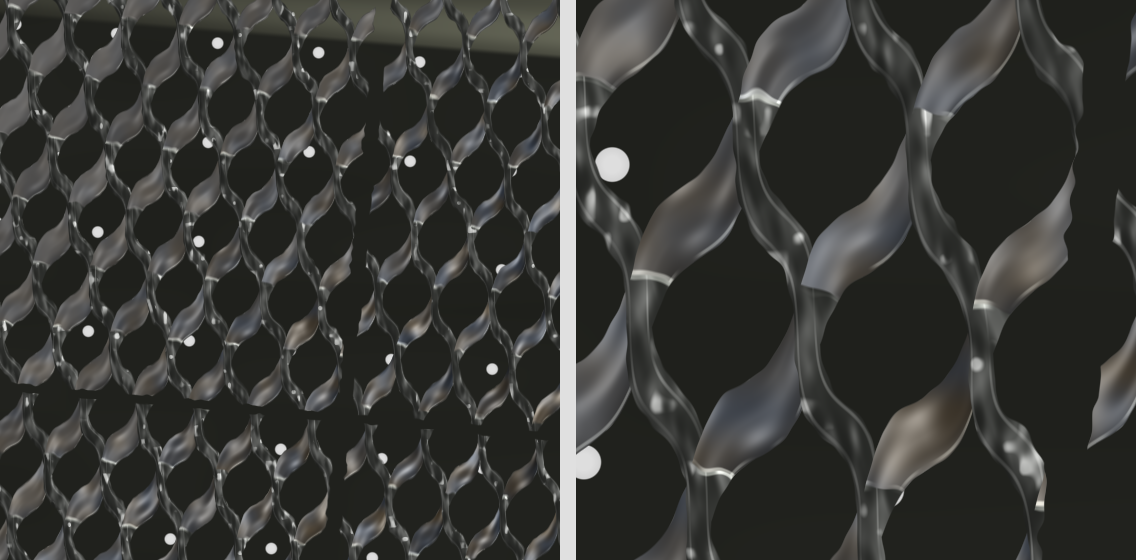
Left: the whole. Right: its middle third, enlarged.
Reproduce this texture procedurally as a Shadertoy shader.

```glsl
// Expanded metal mesh in four panels before a dark wall with a grid of pale dots.
// Two families of wavy strands cross on a skewed lattice: broad flat faces
// lean one way, thin chrome-like twists the other. Noise adds the reflections.

float hash(vec2 p) {
    vec3 q = fract(p.xyx * 0.1031);
    q += dot(q, q.yzx + 33.33);
    return fract((q.x + q.y) * q.z);
}

float noise(vec2 p) {
    vec2 i = floor(p), f = fract(p);
    f = f * f * (3.0 - 2.0 * f);
    return mix(mix(hash(i), hash(i + vec2(1, 0)), f.x),
               mix(hash(i + vec2(0, 1)), hash(i + vec2(1, 1)), f.x), f.y);
}

// Soft mask: 1 where dist is negative
float fill(float dist, float soft) {
    return 1.0 - smoothstep(-soft, soft, dist);
}

vec3 wall(vec2 p, float px) {
    vec3 col = vec3(0.125, 0.129, 0.113) + 0.012 * (noise(p * vec2(4, 9)) - 0.5);

    // Olive beam along the top, brighter to the right
    float beam = p.y - 0.024 - 0.078 * p.x;
    vec3 olive = vec3(0.33, 0.335, 0.285) * mix(0.6, 1.05, p.x);
    olive *= 0.82 + 0.3 * smoothstep(-0.1, -0.045, beam) * smoothstep(0.005, -0.035, beam);
    col = mix(col, olive, fill(beam, 0.004 + px));

    // Pale dots on a slightly turned square grid
    mat2 grid = mat2(0.1803, 0.0169, -0.0169, 0.1771);
    vec2 cell = fract(inverse(grid) * (p - vec2(0.569, 0.094)) + 0.5) - 0.5;
    float r = length(grid * cell);
    return mix(col, vec3(0.87) - 9.0 * max(r - 0.005, 0.0), fill(r - 0.0103, px));
}

void mainImage(out vec4 fragColor, in vec2 fragCoord) {
    vec2 p = fragCoord / iResolution.xy;
    p.y = 1.0 - p.y;
    float px = 1.0 / iResolution.y;
    float soft = 11.0 * px;
    vec3 col = wall(p, px);

    // Seams between panels; each panel is shifted a little
    float rough = noise(p * 95.0) - 0.5;
    float across = p.y - 0.690 - 0.091 * p.x;
    float down = p.x - 0.685 + 0.096 * p.y;
    float panel = fill(0.008 + 0.004 * rough - abs(across), px)
                * fill(0.013 + 0.006 * rough - abs(down), px);
    vec2 q = p;
    if (across > 0.0) q -= vec2(0.012, 0.004);
    else if (down > 0.0) q.y += 0.025;

    // Lattice coordinates: strands run along s = 0.5 and t = 0.5, modulo 1
    vec2 uv = inverse(mat2(0.1016, 0.0095, -0.0286, 0.2227)) * (q - vec2(0.514, 0.195));
    uv += 0.025 * (vec2(noise(p * 24.0), noise(p * 24.0 + 40.0)) - 0.5);
    float s = uv.x + uv.y, t = uv.x - uv.y;
    float waveS = s - 0.075 * sin(6.2832 * t);
    float waveT = t - 0.075 * sin(6.2832 * s);
    float b = fract(waveS) - 0.5;          // offset across a broad strand
    float d = fract(waveT) - 0.5;          // offset across a thin strand
    float along = fract(t + 0.5);          // 0 at the lower joint, 1 at the upper
    vec2 id = vec2(floor(waveS), floor(t + 0.5));
    float tone = hash(id + 50.0);

    // Broad strands narrow and taper toward the right and the bottom
    float wear = clamp(0.75 * p.x + 0.55 * p.y, 0.0, 1.0);
    float width = mix(0.205, 0.125, smoothstep(0.0, 0.95, p.x))
                * mix(1.0, 0.72 + 0.38 * sin(3.1416 * along), wear);
    float broad = fill(abs(b) - width - 0.018 * rough, soft);
    float thin = fill(abs(d) - mix(0.115, 0.085, p.x) - 0.035 * rough, soft);

    // Dark twisted metal with streaks and small glints
    float streak = noise(vec2(t * 16.0, s * 8.0) + 60.0);
    float glint = smoothstep(0.70, 0.92, noise(p * vec2(105, 80) + 9.0));
    vec3 chrome = vec3(0.15, 0.155, 0.145) + 0.27 * streak * streak;
    chrome += 0.42 * glint * smoothstep(0.3, 0.7, streak);
    chrome += 0.22 * fill(abs(abs(d) - 0.075) - 0.008, soft) * noise(p * 50.0);
    chrome *= 0.8 + 0.3 * smoothstep(-0.12, 0.1, d);
    col = mix(col, chrome, max(broad, thin) * panel);

    // Flat grey faces, shaded along their length, with cloudy reflections
    float lip = along - 0.7 * b - 0.14 - 0.04 * rough;
    float face = broad * fill(-lip, soft) * (1.0 - thin * step(0.5, along));
    float cloud = noise(vec2(b * 11.0, along * 4.0) + id * 7.0);
    vec3 grey = vec3(0.365, 0.36, 0.355) + 0.07 * (tone - 0.5);
    grey *= 1.0 - 0.3 * wear * smoothstep(0.45, 1.0, along);
    grey += wear * (0.5 * cloud * cloud - 0.13);
    grey += wear * 0.09 * (noise(p * 38.0 + 20.0) - 0.5) * vec3(1.0, 0.2, -1.0);
    grey *= 1.0 - 0.25 * smoothstep(0.3, 1.0, b / width);
    col = mix(col, grey, face * panel);

    // Bright lower lips and broken light along the face edges
    float lipLine = fill(abs(lip) - 0.018, soft) * broad * step(along, 0.45);
    float edgeLine = fill(abs(b - width + 0.015) - 0.009, soft) * face;
    float sparkle = smoothstep(0.25, 0.8, noise(p * 70.0 + 3.0));
    col += panel * vec3(0.98, 1.0, 0.96) * (0.4 * lipLine + 0.25 * edgeLine) * sparkle;

    fragColor = vec4(clamp(col, 0.0, 1.0), 1.0);
}
```
